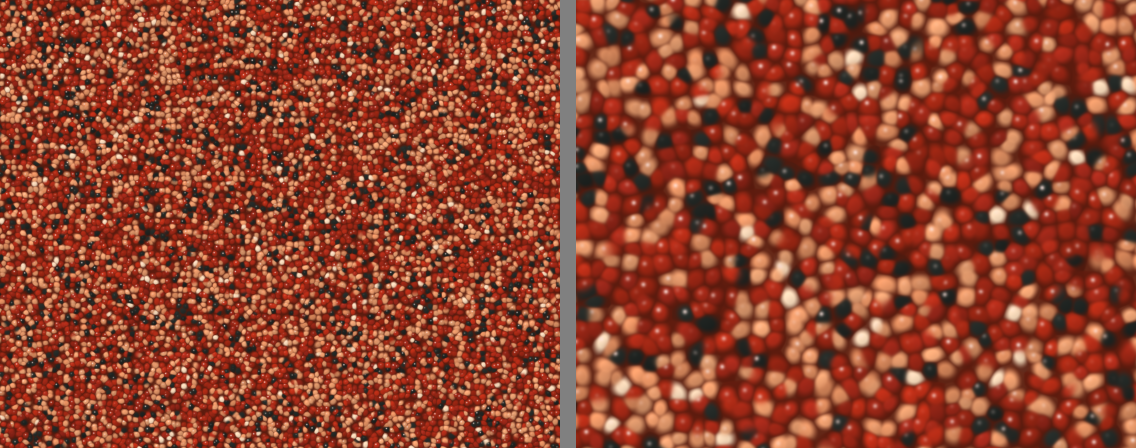
Left: the whole. Right: its middle third, enlarged.
This texture is drawn by a Shadertoy shader. Its source:

```glsl
const float GRAINS = 84.0;       // grains per canvas height
const float JITTER = 0.85;       // scatter of grain centres inside their cells
const float CRISPNESS = 10.0;    // sharpness of the seams between grains
const float DARK_SHARE = 0.135;
const float TAN_SHARE = 0.39;    // share among the grains that are not dark
const float PALE_SHARE = 0.025;
const float CLUMP_SCALE = 0.15;  // clump frequency, per grain
const float CLUMPING = 0.38;
const float GLOSS = 0.75;
const vec2 LIGHT = vec2(-0.5, 0.85);

const vec3 RED = vec3(0.64, 0.155, 0.075);
const vec3 CRIMSON = vec3(0.55, 0.14, 0.10);
const vec3 TAN = vec3(0.86, 0.60, 0.43);
const vec3 ORANGE_TAN = vec3(0.82, 0.51, 0.34);
const vec3 PALE = vec3(0.93, 0.82, 0.70);
const vec3 CHARCOAL = vec3(0.12, 0.14, 0.13);
const vec3 GAP = vec3(0.33, 0.10, 0.05);
const vec3 SHINE = vec3(1.0, 0.90, 0.87);

vec4 hash4(vec2 p) {
    vec4 q = fract(p.xyxy * vec4(0.1031, 0.1030, 0.0973, 0.1099));
    q += dot(q, q.wzxy + 33.33);
    return fract((q.xxyz + q.yzzw) * q.zywx);
}

vec2 gradient(vec2 cell) {
    float angle = 6.2832 * hash4(cell + 71.0).x;
    return vec2(cos(angle), sin(angle));
}

float gradientNoise(vec2 p) {
    vec2 i = floor(p), f = fract(p);
    vec2 u = f * f * f * (f * (f * 6.0 - 15.0) + 10.0);
    vec2 e = vec2(1.0, 0.0);
    float low = mix(dot(gradient(i), f), dot(gradient(i + e), f - e), u.x);
    float high = mix(dot(gradient(i + e.yx), f - e.yx),
                     dot(gradient(i + e.xx), f - e.xx), u.x);
    return mix(low, high, u.y);
}

// Mineral colour of a grain, chosen with a bias towards its neighbours
vec3 grainColour(vec2 cell) {
    vec4 pick = hash4(cell + 213.0);
    vec2 clump = cell * CLUMP_SCALE;
    float dark = pick.x + 0.5 * CLUMPING * gradientNoise(clump * 1.3 + 40.0);
    float tan_ = pick.y + CLUMPING * gradientNoise(clump);
    float tone = mix(0.84, 1.16, pick.z);
    if (dark < DARK_SHARE) return CHARCOAL * tone;
    if (pick.w < PALE_SHARE) return PALE;
    if (tan_ < TAN_SHARE) return mix(ORANGE_TAN, TAN, pick.w) * mix(1.0, tone, 0.6);
    return mix(CRIMSON, RED, sqrt(pick.w)) * tone;
}

// One rounded grain: rgb is its shaded colour, a its blending weight
vec4 grain(vec2 p, vec2 cell) {
    vec4 place = hash4(cell);
    vec4 form = hash4(cell + 137.0);
    vec2 offset = p - cell - 0.5 - (place.xy - 0.5) * JITTER;

    // Random direction, elongation and size
    float angle = 3.1416 * place.z;
    float stretch = mix(1.0, 1.22, place.w);
    vec2 axis = vec2(cos(angle), sin(angle));
    vec2 local = vec2(dot(offset, axis) / stretch,
                      dot(offset, vec2(-axis.y, axis.x)) * stretch);
    float d = length(local) / mix(0.86, 1.16, form.x);

    // Domed body sinking into the resin, with a small wet highlight
    float body = 1.0 - smoothstep(0.25, 0.82, d);
    float relief = 1.05 + 0.22 * dot(offset, LIGHT);
    vec3 colour = mix(GAP, grainColour(cell) * relief, 0.12 + 0.88 * body);
    vec2 glint = offset - 0.18 * LIGHT - 0.12 * (form.yz - 0.5);
    float shine = GLOSS * form.w * form.w * form.w * exp(-dot(glint, glint) / 0.025);
    colour = mix(colour, SHINE, shine);
    return vec4(colour, exp(-CRISPNESS * d * d));
}

void mainImage(out vec4 fragColor, in vec2 fragCoord) {
    vec2 p = GRAINS * fragCoord / iResolution.y;
    vec2 home = floor(p);

    // Soft cellular blend of the surrounding grains
    vec3 sum = vec3(0.0);
    float total = 0.0;
    for (int y = -1; y <= 1; y++) {
        for (int x = -1; x <= 1; x++) {
            vec4 g = grain(p, home + vec2(x, y));
            sum += g.rgb * g.a;
            total += g.a;
        }
    }
    fragColor = vec4(clamp(sum / total, 0.0, 1.0), 1.0);
}
```
